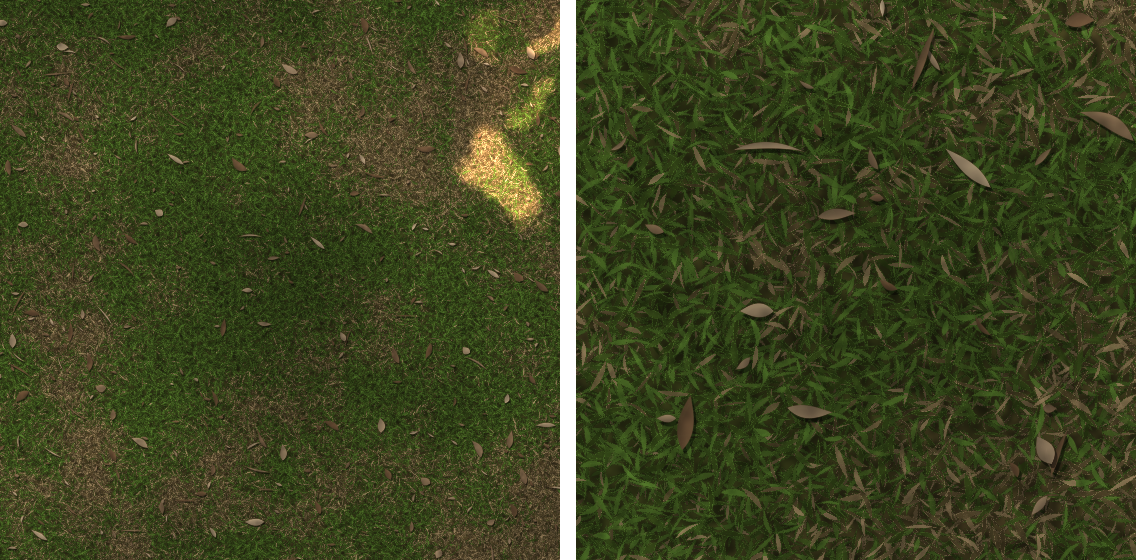
Left, the full canvas; right, a detail of the centre.
This texture is drawn by a WebGL 2 fragment shader. Its source:

```glsl
#version 300 es
precision highp float;

uniform vec2 u_resolution;
out vec4 fragColor;

float hash(vec2 p) {
    return fract(sin(dot(p, vec2(127.1, 311.7))) * 43758.5453);
}

float valueNoise(vec2 p) {
    vec2 i = floor(p), f = fract(p);
    f = f * f * (3.0 - 2.0 * f);
    return mix(mix(hash(i), hash(i + vec2(1, 0)), f.x),
               mix(hash(i + vec2(0, 1)), hash(i + vec2(1, 1)), f.x), f.y);
}

float fbm(vec2 p) {
    float sum = 0.0, amplitude = 0.5;
    for (int i = 0; i < 4; i++) {
        sum += amplitude * valueNoise(p);
        p = mat2(1.6, 1.2, -1.2, 1.6) * p + 7.3;
        amplitude *= 0.5;
    }
    return sum / 0.9375;
}

// Randomly turned, tapered, bent slivers: x = coverage, y = random tone, z = side (-1..1)
vec3 scatter(vec2 uv, float cells, vec2 halfSize, float density, float seed, float pixel) {
    vec2 p = uv * cells + seed * 3.7;
    vec2 home = floor(p);
    float edge = 0.8 * pixel * cells;
    vec3 result = vec3(0.0);
    for (int y = -1; y <= 1; y++) {
        for (int x = -1; x <= 1; x++) {
            vec2 cell = home + vec2(x, y);
            vec2 key = cell + seed * 17.13;
            if (hash(key + 5.1) > density) continue;
            vec2 q = p - cell - vec2(hash(key), hash(key + 31.7));
            float angle = 6.2832 * hash(key + 57.3);
            float c = cos(angle), s = sin(angle);
            q = mat2(c, -s, s, c) * q;
            vec2 size = halfSize * mix(vec2(0.55), vec2(1.25), vec2(hash(key + 71.9), hash(key + 83.3)));
            float t = q.x / size.x;
            float bend = (hash(key + 97.7) - 0.5) * 0.5 * size.x;
            float across = q.y - bend * (t * t - 0.4);
            float width = size.y * (1.0 - t * t) * (1.0 + 0.3 * t);
            float cover = 1.0 - smoothstep(-edge, edge, abs(across) - width);
            cover *= 1.0 - smoothstep(0.95, 1.1, abs(t));
            vec3 sliver = vec3(1.0, hash(key + 113.5), clamp(across / size.y, -1.0, 1.0));
            result = mix(result, sliver, cover);
        }
    }
    return result;
}

vec3 strandColor(float tone, float grassCover) {
    float shade = fract(tone * 37.0);
    vec3 grass = mix(vec3(0.15, 0.20, 0.06), vec3(0.29, 0.42, 0.15), shade);
    vec3 straw = mix(vec3(0.25, 0.21, 0.12), vec3(0.57, 0.48, 0.35), shade * shade * 0.6 + shade * 0.4);
    return tone < grassCover ? grass : straw;
}

// Lays fallen pieces with a thin shadow at the lower right
vec3 layLitter(vec3 ground, vec2 uv, float cells, vec2 halfSize, float density, float seed, float pixel) {
    vec2 shadowOffset = vec2(-0.0015, 0.0025);
    float shadow = scatter(uv + shadowOffset, cells, halfSize, density, seed, pixel).x;
    vec3 piece = scatter(uv, cells, halfSize, density, seed, pixel);
    vec3 color = mix(vec3(0.38, 0.28, 0.19), vec3(0.70, 0.62, 0.50), piece.y * piece.y);
    color *= 0.95 + 0.14 * piece.z + 0.25 * (valueNoise(uv * 150.0) - 0.5);
    return mix(ground * (1.0 - 0.45 * shadow), color, piece.x * 0.92);
}

float sunSpot(vec2 p, vec2 a, vec2 b, float radius) {
    vec2 ab = b - a;
    float along = clamp(dot(p - a, ab) / dot(ab, ab), 0.0, 1.0);
    return 1.0 - smoothstep(radius * 0.55, radius * 1.35, length(p - a - ab * along));
}

void main() {
    vec2 uv = gl_FragCoord.xy / u_resolution.y;
    float pixel = 1.0 / u_resolution.y;

    // Patchy grass, thinner to the right and in the upper left corner
    float patches = 0.65 * fbm(uv * 7.0 + 3.1) + 0.35 * fbm(uv * 21.0 + 9.4);
    float grassCover = 0.50 + 2.6 * (patches - 0.5) + 0.38 * (0.52 - uv.x);
    grassCover -= 0.3 * (1.0 - smoothstep(0.05, 0.25, length(uv - vec2(0.0, 0.85))));
    grassCover = clamp(grassCover, 0.06, 0.88);

    // Soil, then strands from deep to high
    vec3 color = mix(vec3(0.25, 0.20, 0.12), vec3(0.14, 0.16, 0.06), grassCover);
    color *= 0.7 + 0.6 * valueNoise(uv * 170.0);
    for (int i = 0; i < 8; i++) {
        float level = float(i) / 7.0;
        float cells = mix(115.0, 72.0, level);
        vec3 strand = scatter(uv, cells, vec2(0.72, 0.13), 0.9, float(i) + 1.0, pixel);
        vec3 tint = strandColor(strand.y, grassCover) * mix(0.70, 1.08, level);
        color = mix(color, tint, strand.x * 0.8);
    }
    color *= 0.84 + 0.32 * valueNoise(uv * 230.0);

    // Chips, twigs and leaves
    color = layLitter(color, uv, 34.0, vec2(0.24, 0.08), 0.20, 21.0, pixel);
    color = layLitter(color, uv, 19.0, vec2(0.42, 0.035), 0.16, 33.0, pixel);
    color = layLitter(color, uv, 15.0, vec2(0.23, 0.085), 0.27, 45.0, pixel);

    // Broad shade and warm light through the canopy
    color *= 0.80 + 0.42 * fbm(uv * 4.0 + 15.0);
    color *= 1.0 - 0.16 * (1.0 - smoothstep(0.05, 0.3, length(uv - vec2(0.52, 0.47))));
    vec2 wobble = vec2(fbm(uv * 16.0), fbm(uv * 16.0 + 40.0)) - 0.5;
    vec2 lit = uv + 0.07 * wobble;
    float sun = sunSpot(lit, vec2(0.88, 0.71), vec2(0.935, 0.63), 0.046);
    sun = max(sun, 0.75 * sunSpot(lit, vec2(0.925, 0.785), vec2(0.975, 0.84), 0.028));
    sun = max(sun, 0.85 * sunSpot(lit, vec2(0.97, 0.93), vec2(1.01, 0.95), 0.022));
    sun = max(sun, 0.40 * sunSpot(lit, vec2(0.86, 0.92), vec2(0.88, 0.96), 0.030));
    sun = max(sun, 0.15 * sunSpot(lit, vec2(0.92, 0.68), vec2(0.96, 0.94), 0.080));
    color = color * (1.0 + sun * vec3(1.35, 1.10, 0.95)) + sun * vec3(0.09, 0.06, 0.03);

    fragColor = vec4(clamp(color, 0.0, 1.0), 1.0);
}
```
